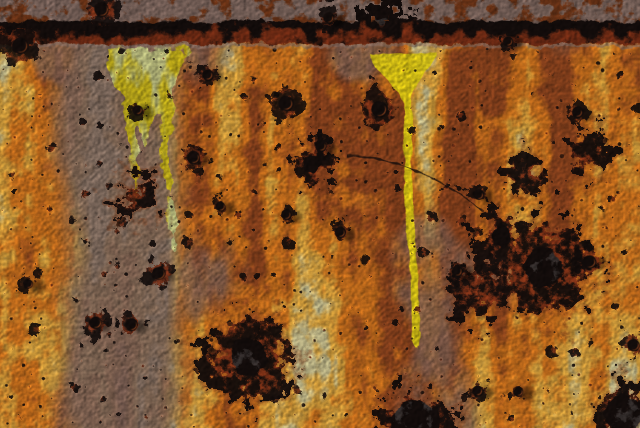
Give the GLSL for this texture, as a Shadertoy shader.

```glsl
// Rusted steel plate with streaks, bullet holes, flaked wounds and yellow paint runs.

const vec3 ORANGE = vec3(0.70, 0.39, 0.10);
const vec3 BROWN = vec3(0.48, 0.23, 0.10);
const vec3 OCHRE = vec3(0.75, 0.56, 0.21);
const vec3 PALE = vec3(0.69, 0.66, 0.49);
const vec3 GREY = vec3(0.43, 0.35, 0.32);
const vec3 RUST = vec3(0.34, 0.13, 0.06);
const vec3 SOOT = vec3(0.07, 0.045, 0.04);
const vec3 YELLOW = vec3(0.78, 0.71, 0.07);
const vec3 LICHEN = vec3(0.68, 0.70, 0.46);
const vec2 TO_LIGHT = vec2(-0.8, 0.6);
const float GRIT_FREQ = 150.0;
const float GRIT_DEPTH = 0.62;
const float LEDGE = 0.897;
const float SEAM_TOP = 0.95;

// Flaked wounds: centre, rust radius, hole radius
const int WOUNDS = 11;
const vec4 WOUND[WOUNDS] = vec4[](
    vec4(1.27, 0.375, 0.108, 0.046), vec4(0.58, 0.165, 0.095, 0.042),
    vec4(0.97, 0.01, 0.075, 0.058), vec4(1.46, 0.03, 0.06, 0.045),
    vec4(1.12, 0.32, 0.058, 0), vec4(1.17, 0.45, 0.045, 0.022),
    vec4(0.73, 0.615, 0.04, 0.018), vec4(0.32, 0.545, 0.034, 0),
    vec4(1.37, 0.64, 0.04, 0), vec4(1.23, 0.59, 0.04, 0),
    vec4(0.89, 0.955, 0.04, 0.02));

float hash(vec2 p) { return fract(sin(dot(p, vec2(127.1, 311.7))) * 43758.5453); }

float noise(vec2 p) {
    vec2 i = floor(p), f = fract(p);
    f = f * f * (3.0 - 2.0 * f);
    return mix(mix(hash(i), hash(i + vec2(1, 0)), f.x),
               mix(hash(i + vec2(0, 1)), hash(i + vec2(1, 1)), f.x), f.y);
}

// Layered noise centred on zero
float fbm(vec2 p) {
    float sum = -0.47, amp = 0.5;
    for (int i = 0; i < 4; i++) {
        sum += amp * noise(p);
        p = p * 2.03 + 17.3;
        amp *= 0.5;
    }
    return sum;
}

float cover(float d) {
    float px = 1.0 / iResolution.y;
    return 1.0 - smoothstep(-px, px, d);
}

float grit(vec2 p) { return 0.6 * noise(p * GRIT_FREQ) + 0.4 * noise(p * GRIT_FREQ * 0.4); }

// Nearest disc of a jittered grid: distance, offset, random value
vec4 scatter(vec2 p, float freq, float density, float rMin, float rMax) {
    vec4 best = vec4(1);
    for (int k = 0; k < 9; k++) {
        vec2 id = floor(p * freq) + vec2(k % 3 - 1, k / 3 - 1);
        if (hash(id + freq) > density) continue;
        vec2 jitter = vec2(hash(id + 3.1), hash(id + 8.7));
        vec2 o = p - (id + 0.15 + 0.7 * jitter) / freq;
        float rnd = hash(id + 5.3);
        float d = length(o) - mix(rMin, rMax, rnd * rnd);
        if (d < best.x) best = vec4(d, o, rnd);
    }
    return best;
}

// Paint run: funnel from top to neck, then a thin stem down to end
float drip(vec2 p, float x, float lean, float top, float neck, float end, float wide) {
    float mid = x + lean * (top - p.y) + 0.012 * (noise(vec2(p.y * 11.0, x * 40.0)) - 0.5);
    float w = 0.009 + wide * pow(smoothstep(neck, top, p.y), 1.4);
    w *= sqrt(clamp((p.y - end) / 0.02, 0.0, 1.0));
    return max(abs(p.x - mid) - w, max(p.y - top, end - p.y));
}

vec3 plate(vec2 p) {
    float streak = 0.6 * fbm(vec2(p.x * 13.0, p.y * 1.3)) + 0.4 * fbm(p * vec2(5, 2) + 7.0);
    float tone = 0.5 + 3.0 * streak + 0.6 * fbm(p * 28.0);
    vec3 col = mix(PALE, OCHRE, smoothstep(0.0, 0.26, tone));
    col = mix(col, ORANGE, smoothstep(0.26, 0.52, tone));
    col = mix(col, BROWN, smoothstep(0.55, 0.88, tone));
    // Bare steel: a broad left band and loose patches
    float x = p.x + 0.16 * fbm(p * vec2(7, 3) + 31.0);
    float band = smoothstep(0.1, 0.2, x) - smoothstep(0.38, 0.47, x);
    float patches = smoothstep(0.05, 0.21, fbm(p * vec2(6, 3) + 50.0) + 0.12 * smoothstep(0.7, 0.9, p.y));
    return mix(col, GREY, max(0.88 * band, 0.7 * patches));
}

void mainImage(out vec4 fragColor, in vec2 fragCoord) {
    vec2 p = fragCoord / iResolution.y;
    float rough = fbm(p * 40.0), fine = fbm(p * 95.0 + 9.0);
    vec3 col = plate(p);

    // Paint runs
    float pale = drip(p, 0.34, 0.0, 0.888, 0.62, 0.66, 0.085);
    pale = min(pale, drip(p, 0.31, 0.02, 0.8, 0.6, 0.53, 0.012));
    pale = min(pale, drip(p, 0.375, 0.08, 0.8, 0.6, 0.41, 0.012));
    float bright = drip(p, 0.945, 0.035, 0.875, 0.745, 0.19, 0.068);
    vec3 mottled = mix(LICHEN, YELLOW * 0.9, smoothstep(-0.05, 0.15, fbm(p * vec2(24, 9))));
    col = mix(col, mottled, 0.88 * cover(pale + 0.035 * rough));
    col = mix(col, YELLOW, 0.95 * cover(bright + 0.012 * rough));

    // Dotted crack
    float t = (p.x - 0.81) / 0.32;
    float crack = abs(p.y - 0.635 + 0.13 * t * t + 0.006 * rough) - 0.005 * noise(p * 70.0);
    col = mix(col, SOOT, 0.8 * cover(max(crack, abs(t - 0.5) - 0.5)));

    // Chips and specks with a lit edge
    float chip = scatter(p, 19.0, 0.3, 0.002, 0.014).x + 0.022 * fine;
    chip = min(chip, scatter(p, 46.0, 0.2, 0.001, 0.004).x + 0.006 * fine);
    col *= 1.0 + 0.2 * cover(chip - 0.002);
    col = mix(col, mix(SOOT, RUST, smoothstep(-0.05, 0.15, fine)), 0.92 * cover(chip));

    // Wounds: ragged rust around open holes
    float rust = 1.0, hole = 1.0;
    for (int i = 0; i < WOUNDS; i++) {
        float r = length(p - WOUND[i].xy);
        rust = min(rust, r - WOUND[i].z);
        if (WOUND[i].w > 0.0) hole = min(hole, r - WOUND[i].w);
    }
    rust += 0.17 * rough + 0.05 * fine;
    hole += 0.03 * rough;
    vec3 scab = mix(SOOT, RUST * 1.35, smoothstep(-0.14, 0.16, rough + 0.6 * fine));
    col = mix(col, BROWN, 0.45 - 0.45 * smoothstep(0.0, 0.04, rust));
    col = mix(col, scab, 0.95 * cover(rust));
    col = mix(col, SOOT + 0.13 * smoothstep(0.05, 0.2, rough), cover(hole));

    // Seam and upper plate
    float edge = 0.016 * fbm(vec2(p.x * 28.0, 2)) + 0.012 * fine;
    vec3 seam = mix(RUST * 1.2, SOOT, smoothstep(0.908, 0.932, p.y + 0.09 * rough));
    col = mix(col, GREY * 1.15, 0.6 * cover(abs(p.y - LEDGE + 0.004 - edge) - 0.004));
    col = mix(col, seam, cover(LEDGE - p.y + edge) * (1.0 - cover(hole)));
    vec3 upper = mix(GREY, BROWN * 0.8, smoothstep(-0.02, 0.16, rough));
    col = mix(col, upper, cover(SEAM_TOP - p.y + edge) * (1.0 - cover(rust)));

    // Bullet holes: shadow, rust halo, core and lit rim
    vec4 shot = scatter(p, 7.0, 0.38, 0.012, 0.02);
    float halo = shot.x - 0.004 - 0.022 * shot.w * shot.w + 0.06 * rough + 0.03 * fine;
    float shadow = length(shot.yz - vec2(0.02, -0.005)) - 0.013;
    col *= 0.55 + 0.45 * smoothstep(-0.006, 0.01, shadow);
    col = mix(col, scab, 0.9 * cover(halo));
    col = mix(col, SOOT, cover(shot.x + 0.006 * rough));
    float lit = smoothstep(0.1, 1.0, dot(normalize(shot.yz + 1e-5), -TO_LIGHT));
    col = mix(col, BROWN, 0.75 * lit * cover(abs(shot.x + 0.004) - 0.0015));

    // Gritty relief
    float relief = grit(p) - grit(p + TO_LIGHT * 0.004);
    col *= 1.0 + GRIT_DEPTH * relief + 0.35 * fine;
    fragColor = vec4(clamp(col, 0.0, 1.0), 1);
}
```
